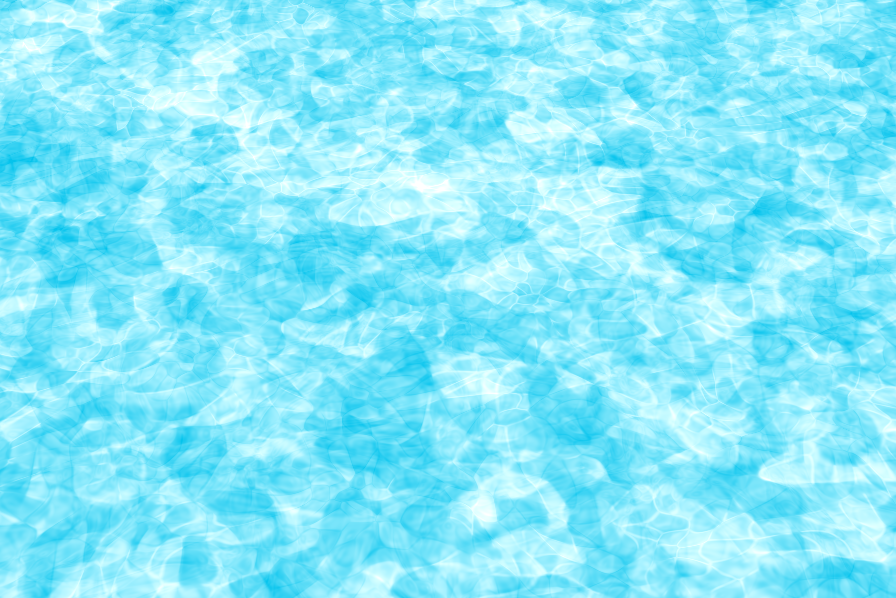
This texture is drawn by a Shadertoy shader. Its source:

```glsl
// Sunlit pool water seen at a slant: bright cyan facets, thin caustic lines
// and fine ripples. Layers of soft cellular noise are bent by layered sines,
// flattened towards the far (upper) side, and mapped onto one cyan ramp.

#define BASE_TONE   0.525  // mean brightness on the ramp
#define CONTRAST    0.22   // strength of the coarsest facets
#define LAYERS      4      // facet layers, coarse to fine
#define FIRST_SCALE 7.0    // coarse facets per canvas height
#define SCALE_STEP  1.75   // scale ratio between layers
#define FACET_SHARP 17.0   // crispness of the facet edges
#define BEND        0.38   // how far the sines bend the facets
#define LINE_LIGHT  0.17   // bright caustic lines
#define LINE_DARK   0.08   // dark contour lines
#define RIPPLE      0.04   // fine parallel ripples
#define DEEP_COLOR  vec3(0.0, 0.76, 0.925)
#define LIGHT_SLOPE vec3(1.0, 0.285, 0.115)

vec2 hash2(vec2 p) {
    vec3 h = fract(p.xyx * vec3(0.1031, 0.1030, 0.0973));
    h += dot(h, h.yzx + 33.33);
    return fract((h.xx + h.yz) * h.zy);
}

// Bends the plane with rotated sines of rising frequency.
vec2 bend(vec2 p, float phase) {
    mat2 turn = mat2(0.8, 0.6, -0.6, 0.8);
    float freq = 13.0;
    for (int i = 0; i < 5; i++) {
        vec2 wave = sin(freq * (turn * p).yx + phase + vec2(0.0, 1.7));
        p += BEND / freq * wave;
        turn *= mat2(0.5, 0.866, -0.866, 0.5);
        freq *= 1.77;
    }
    return p;
}

// x: blended tone of tilted, faintly ringed facets; y: gap to the facet edge.
vec2 facets(vec2 p) {
    vec2 cell = floor(p), local = fract(p);
    float nearest = 9.0, second = 9.0, tone = 0.0, total = 0.0;
    for (int j = -1; j <= 1; j++) {
        for (int i = -1; i <= 1; i++) {
            vec2 offset = vec2(i, j);
            vec2 seed = hash2(cell + offset);
            vec2 look = hash2(cell + offset + 71.0);
            vec2 toSeed = offset + seed - local;
            float dist = length(toSeed);
            float weight = exp(-FACET_SHARP * dist);
            float tilt = dot(look.yx - 0.5, toSeed);
            float ring = 0.13 * cos(13.0 * dist + 6.28 * look.y);
            tone += weight * (look.x - 0.5 + 1.1 * tilt + ring);
            total += weight;
            second = min(second, max(nearest, dist));
            nearest = min(nearest, dist);
        }
    }
    return vec2(tone / total, second - nearest);
}

void mainImage(out vec4 fragColor, in vec2 fragCoord) {
    vec2 uv = fragCoord / iResolution.y;
    uv.x -= 0.5 * iResolution.x / iResolution.y;

    // Slanted view: features shrink and flatten towards the top.
    vec2 water = uv * vec2(0.85 + 0.4 * uv.y, 1.0 + 0.6 * uv.y);

    // Broad drift of light and shade.
    vec2 broad = bend(water, 4.0);
    float drift = sin(5.0 * broad.x + 2.0) * sin(7.0 * broad.y + 1.0);
    float tone = BASE_TONE + 0.025 * drift;

    // Overlapping facets, each layer bent its own way.
    float scale = FIRST_SCALE, strength = CONTRAST, patchTone = 0.0;
    for (int i = 0; i < LAYERS; i++) {
        float id = float(i);
        vec2 facet = facets(bend(water, 2.3 * id) * scale + 37.0 * (id + 1.0));
        tone += strength * facet.x;

        // Lines along facet edges, shown only where the coarser layer allows.
        float lit = smoothstep(0.0, 0.35, patchTone);
        float shaded = smoothstep(0.1, -0.25, patchTone);
        float fade = id > 0.0 && id < 3.0 ? 1.0 : 0.0;
        tone += fade * LINE_LIGHT * lit * smoothstep(0.17, 0.0, facet.y);
        tone -= fade * LINE_DARK * shaded * smoothstep(0.12, 0.0, facet.y);

        patchTone = facet.x;
        scale *= SCALE_STEP;
        strength *= i == 0 ? 1.3 : 0.78;
    }

    // Fine ripples in scattered patches.
    vec2 rippled = bend(water, 5.0);
    float mask = smoothstep(0.1, 0.7, sin(9.0 * rippled.x + 3.0 * drift)
                                    * sin(11.0 * rippled.y + 2.0));
    tone += RIPPLE * mask * sin(240.0 * (rippled.y + 0.35 * rippled.x));

    // Highlights roll off gently, so that only small crests turn white.
    tone -= 0.3 * max(tone - 0.72, 0.0);

    vec3 color = DEEP_COLOR + LIGHT_SLOPE * max(tone, 0.02);
    fragColor = vec4(clamp(color, 0.0, 1.0), 1.0);
}
```
